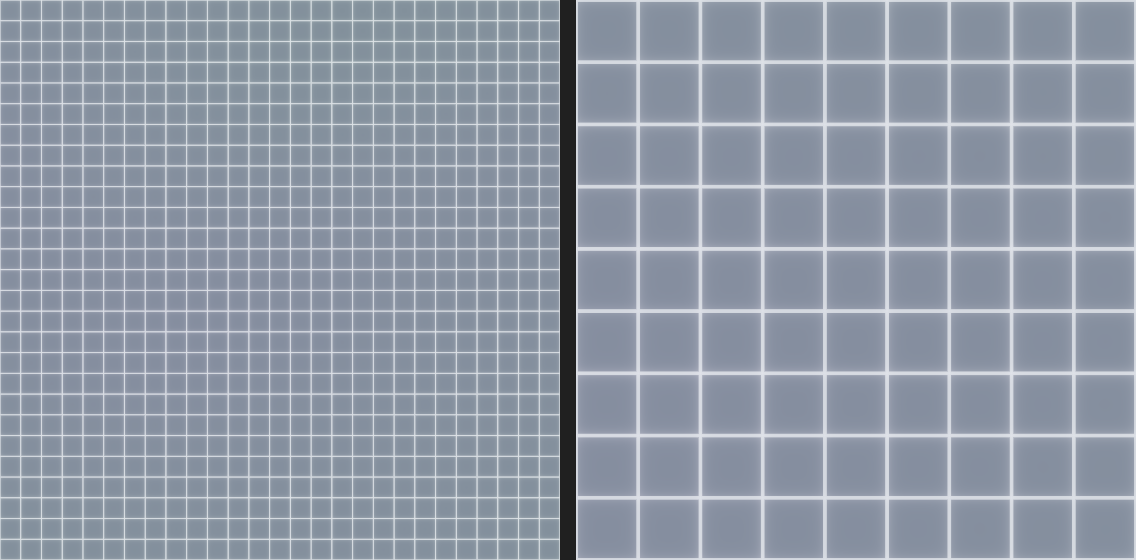
Left, the full canvas; right, a detail of the centre.
A Shadertoy shader for this pattern:

```glsl
// Distance to the nearest grid line on each axis, in cell units
vec2 lineDistance(vec2 cell) {
    return 0.5 - abs(fract(cell) - 0.5);
}

// Slow layered waves, roughly -1 to 1
float drift(vec2 p) {
    return 0.6 * sin(5.6 * p.y - 1.6 + 0.7 * sin(3.0 * p.x))
         + 0.25 * sin(4.0 * p.x + 2.0 * p.y)
         + 0.15 * sin(9.0 * p.y - 6.0 * p.x);
}

void mainImage(out vec4 fragColor, in vec2 fragCoord) {
    vec2 uv = fragCoord / iResolution.y;
    vec2 cell = uv * 27.0;
    float pixel = 27.0 / iResolution.y;
    vec2 dist = lineDistance(cell);

    // Blue-grey tile with a faint violet and green drift
    float tint = drift(uv);
    vec3 tile = vec3(0.517, 0.561, 0.617) + tint * vec3(0.006, -0.005, 0.008);

    // Soft halo, slightly uneven from line to line
    vec2 lineId = floor(cell + 0.5);
    vec2 strength = 0.24 + 0.04 * sin(lineId * 2.4 + 1.3 * sin(lineId * 0.9));
    vec2 halo = strength * exp(-14.0 * dist);
    float glow = 1.0 - (1.0 - halo.x) * (1.0 - halo.y);
    vec3 glowColor = vec3(0.96, 0.97, 0.97) + tint * vec3(0.02, -0.02, 0.03);
    vec3 color = mix(tile, glowColor, glow);

    // Thin bright line
    vec2 edge = 1.0 - smoothstep(0.03 - 0.5 * pixel, 0.03 + 0.5 * pixel, dist);
    float line = max(edge.x, edge.y);
    color = mix(color, vec3(0.97, 0.98, 0.99), 0.62 * line);

    fragColor = vec4(color, 1.0);
}
```
